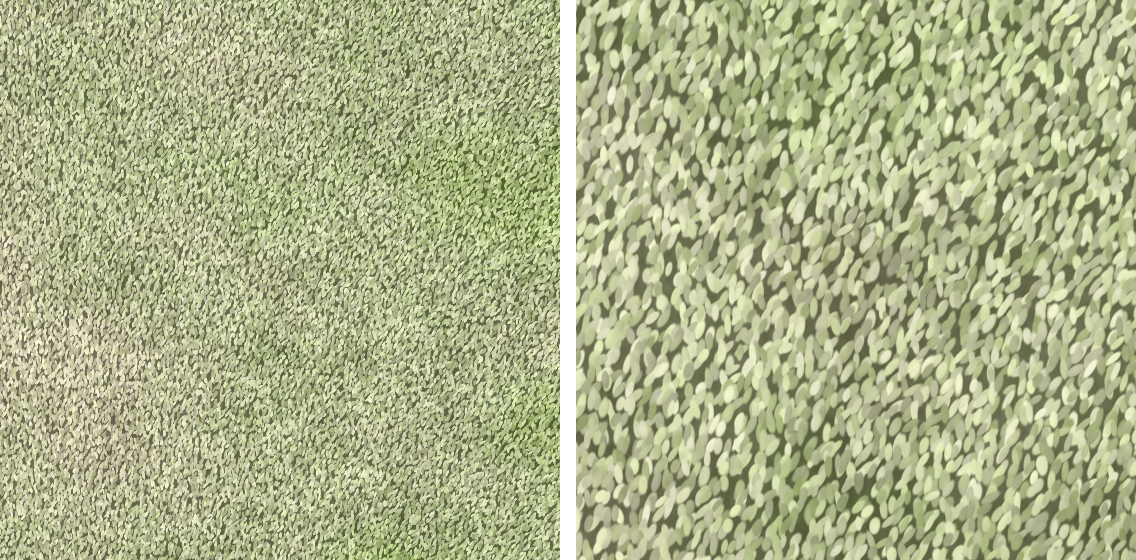
Left: the whole. Right: its middle third, enlarged.
Give the GLSL for this texture, as a WebGL 1 fragment shader.

```glsl
precision highp float;

uniform vec2 u_resolution;

// Blade geometry, lengths in grid cells, angles in radians from vertical
const float CELLS = 118.0;
const float HALF_LENGTH = 0.98;
const float HALF_WIDTH = 0.37;
const float LEAN_LEFT = 0.14;
const float LEAN_RIGHT = 0.56;
const float LEAN_SPREAD = 0.75;

// Tone: 0 is SHADOW, 1 is LIGHT
const float GROUND_TONE = -0.14;
const float BLADE_DARK = 0.46;
const float BLADE_LIGHT = 1.18;
const float RIM_SHADE = 0.22;
const float GRAIN = 0.16;

const vec3 SHADOW = vec3(0.42, 0.46, 0.29);
const vec3 LIGHT = vec3(0.83, 0.86, 0.69);
const vec3 DRY_TINT = vec3(0.065, 0.015, 0.065);
const vec3 LUSH_TINT = vec3(-0.055, -0.005, -0.105);
const vec3 BLADE_TINT = vec3(-0.025, 0.010, -0.085);

vec4 hash4(vec3 p) {
  vec4 q = fract(p.xyzx * vec4(0.1031, 0.1030, 0.0973, 0.1099));
  q += dot(q, q.wzxy + 33.33);
  return fract((q.xxyz + q.yzzw) * q.zywx);
}

float valueNoise(vec2 p) {
  vec2 cell = floor(p);
  vec2 f = fract(p);
  f = f * f * (3.0 - 2.0 * f);
  float a = hash4(vec3(cell, 7.0)).x;
  float b = hash4(vec3(cell + vec2(1.0, 0.0), 7.0)).x;
  float c = hash4(vec3(cell + vec2(0.0, 1.0), 7.0)).x;
  float d = hash4(vec3(cell + vec2(1.0, 1.0), 7.0)).x;
  return mix(mix(a, b, f.x), mix(c, d, f.x), f.y);
}

float fbm(vec2 p) {
  float sum = 0.0;
  float weight = 0.5;
  for (int i = 0; i < 4; i++) {
    sum += weight * valueNoise(p);
    p = p * 2.03 + vec2(17.3, 9.1);
    weight *= 0.5;
  }
  return sum / 0.9375;
}

// Overlapping blades, painted back to front: x is tone, y is green tint
vec2 grass(vec2 uv) {
  vec2 p = uv * CELLS;
  vec2 home = floor(p);
  vec2 result = vec2(GROUND_TONE, 0.0);
  for (int row = 0; row < 3; row++) {
    for (int column = 0; column < 3; column++) {
      vec2 cell = home + vec2(float(column) - 1.0, 1.0 - float(row));
      for (int k = 0; k < 2; k++) {
        vec4 place = hash4(vec3(cell + 50.0, float(k) * 13.0 + 1.0));
        vec4 look = hash4(vec3(cell + 50.0, float(k) * 13.0 + 5.0));
        vec2 root = cell + place.xy;
        float lean = mix(LEAN_LEFT, LEAN_RIGHT, clamp(root.x / CELLS, 0.0, 1.0));
        lean += LEAN_SPREAD * (place.z + look.w - 1.0);
        vec2 axis = vec2(sin(lean), cos(lean));
        vec2 offset = p - root;
        float along = dot(offset, axis) / (HALF_LENGTH * mix(0.65, 1.0, place.w));
        float across = dot(offset, vec2(axis.y, -axis.x));
        across /= HALF_WIDTH * mix(0.75, 1.2, look.x);
        float radius = length(vec2(along, across));
        float cover = 1.0 - smoothstep(0.6, 1.0, radius);
        float tone = mix(BLADE_DARK, BLADE_LIGHT, look.y);
        tone -= RIM_SHADE * max(across, 0.0) * radius;
        result = mix(result, vec2(tone, look.z), cover);
      }
    }
  }
  return result;
}

void main() {
  vec2 uv = gl_FragCoord.xy / min(u_resolution.x, u_resolution.y);
  vec2 blades = grass(uv);

  // Fine mottling and broad variations of light
  float tone = blades.x + GRAIN * (valueNoise(uv * vec2(260.0, 190.0)) - 0.5);
  tone += 0.30 * (fbm(uv * 14.0 + 3.0) - 0.5);
  vec3 color = mix(SHADOW, LIGHT, tone);
  color += BLADE_TINT * (blades.y - 0.4);

  // Dry patches, mostly on the left, among lush turf
  float dryness = fbm(uv * vec2(3.2, 4.2) + vec2(4.7, 11.2)) - 0.5;
  dryness = dryness * 2.2 + 0.7 * (0.5 - uv.x);
  dryness += 0.5 * (fbm(uv * 22.0) - 0.5);
  color += DRY_TINT * clamp(dryness, 0.0, 1.0);
  color += LUSH_TINT * clamp(-dryness, 0.0, 1.0);

  gl_FragColor = vec4(clamp(color, 0.0, 1.0), 1.0);
}
```
